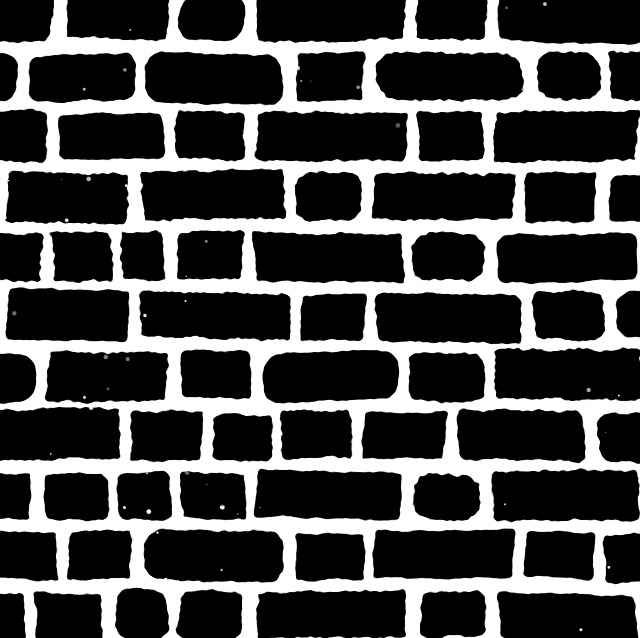
A WebGL 1 fragment shader for this pattern:

```glsl
precision highp float;

uniform vec2 u_resolution;

// Layout, in canvas widths, with y measured down from the top
const float FIRST_ROW = 0.0267;      // centre of row 0
const float ROW_PITCH = 0.0935;
const float HALF_HEIGHT = 0.0375;
const float PAIR_LENGTH = 0.366;     // one long brick plus one short one
const float LONG_LENGTH = 0.242;
const float BOND_START = 0.030;
const float JOINT_JITTER = 0.016;
const float SPLIT_AT = 0.55;
const float UNEVEN_ROW = 7.0;

// Brick shape and wear
const float GAP_MIN = 0.0070;        // half width of an upright joint
const float GAP_MAX = 0.0125;
const float RADIUS_MIN = 0.004;
const float RADIUS_MAX = 0.030;
const float TILT = 0.030;
const float LEAN = 0.090;
const float WAVE_SIZE = 0.0050;
const float WAVE_FREQ = 26.0;
const float ROUGH_SIZE = 0.0030;
const float ROUGH_FREQ = 92.0;
const float EDGE_SOFT = 0.0011;
const float SPECK_CELL = 0.030;
const float SPECK_CHANCE = 0.014;
const float WORN_SPECK_CHANCE = 0.22;
const float WORN_BRICKS = 0.16;

const vec3 BRICK_COLOR = vec3(0.0);
const vec3 MORTAR_COLOR = vec3(1.0);

float hash(vec2 p) {
  vec3 q = fract(p.xyx * 0.1031);
  q += dot(q, q.yzx + 33.33);
  return fract((q.x + q.y) * q.z);
}

float signedHash(vec2 p) {
  return 2.0 * hash(p) - 1.0;
}

float gradientAt(vec2 cell, vec2 offset) {
  float angle = 6.2832 * hash(cell + 17.0);
  return dot(vec2(cos(angle), sin(angle)), offset);
}

float gradientNoise(vec2 p) {
  vec2 i = floor(p), f = fract(p);
  vec2 u = f * f * f * (f * (f * 6.0 - 15.0) + 10.0);
  vec2 e = vec2(1.0, 0.0);
  float top = mix(gradientAt(i, f), gradientAt(i + e, f - e), u.x);
  float bottom = mix(gradientAt(i + e.yx, f - e.yx), gradientAt(i + 1.0, f - 1.0), u.x);
  return mix(top, bottom, u.y);
}

// Running bond of long and short bricks, with an irregular left end
float bondJoint(float row, float n) {
  float odd = mod(row, 2.0);
  bool uneven = row == UNEVEN_ROW;
  if (n == -odd) {
    if (uneven) return -0.05;
    return odd > 0.5 ? 0.004 * (row - 4.0) * (row - 4.0) : 0.0925 - 0.0045 * row;
  }
  float x = BOND_START + PAIR_LENGTH * (floor(n * 0.5) + 0.5 * odd)
          + LONG_LENGTH * mod(n, 2.0);
  if (uneven) x -= n == 3.0 ? 0.12 : 0.018;
  return x + JOINT_JITTER * (hash(vec2(n + 5.0, row * 3.0 + 2.0)) - 0.5);
}

// Some rows have brick 0 cut in two
float joint(float row, float n) {
  bool isSplit = row == 4.0 || (row > 6.5 && row != 9.0);
  if (!isSplit || n < 0.5) return bondJoint(row, n);
  if (n < 1.5) return mix(bondJoint(row, 0.0), bondJoint(row, 1.0), SPLIT_AT);
  return bondJoint(row, n - 1.0);
}

float roundedBox(vec2 p, vec2 halfSize, float radius) {
  vec2 q = abs(p) - halfSize + radius;
  return length(max(q, 0.0)) + min(max(q.x, q.y), 0.0) - radius;
}

float brick(vec2 p, float row, float n, vec2 id) {
  float left = joint(row, n) + mix(GAP_MIN, GAP_MAX, hash(id + 1.3));
  float right = joint(row, n + 1.0) - mix(GAP_MIN, GAP_MAX, hash(id + 2.7));
  vec2 center = vec2(0.5 * (left + right), FIRST_ROW + row * ROW_PITCH);
  center.y += 0.003 * signedHash(id + 4.1);
  vec2 q = p - center;
  vec2 halfSize = vec2(0.5 * (right - left), HALF_HEIGHT + 0.002 * signedHash(id + 5.9));
  q.y += TILT * signedHash(id + 7.3) * q.x;
  q.x += LEAN * signedHash(id + 8.6) * q.y;
  float radius = mix(RADIUS_MIN, RADIUS_MAX, pow(hash(id + 9.2), 3.0));
  return roundedBox(q, halfSize, radius);
}

float speck(vec2 p, float chance, float soft) {
  vec2 cell = floor(p / SPECK_CELL);
  vec2 center = 0.2 + 0.6 * vec2(hash(cell + 31.0), hash(cell + 47.0));
  float radius = mix(0.001, 0.0038, hash(cell + 59.0));
  float dist = length(p - (cell + center) * SPECK_CELL) - radius;
  float strength = mix(0.25, 1.3, hash(cell + 83.0));
  return step(hash(cell + 71.0), chance) * min(strength, 1.0) * smoothstep(soft, -soft, dist);
}

void main() {
  vec2 p = vec2(gl_FragCoord.x, u_resolution.y - gl_FragCoord.y) / u_resolution.x;
  float soft = max(EDGE_SOFT, 0.5 / u_resolution.x);
  float row = floor((p.y - FIRST_ROW) / ROW_PITCH + 0.5);

  // Nearest brick in this row
  float dist = 1.0;
  vec2 nearest = vec2(0.0);
  for (int i = -2; i < 7; i++) {
    vec2 id = vec2(float(i) * 7.0 + 40.0, row * 11.0 + 20.0);
    float d = brick(p, row, float(i), id);
    if (d < dist) {
      dist = d;
      nearest = id;
    }
  }

  // Wavy, crumbled edges
  float crumble = mix(0.5, 1.4, hash(nearest + 12.4));
  dist += WAVE_SIZE * gradientNoise(p * WAVE_FREQ);
  dist += ROUGH_SIZE * crumble * gradientNoise(p * ROUGH_FREQ + 9.0);
  float mortar = smoothstep(-soft, soft, dist);

  // Chips, mostly near the edges of worn bricks
  float worn = step(hash(nearest + 15.8), WORN_BRICKS);
  float chip = speck(p, mix(SPECK_CHANCE, WORN_SPECK_CHANCE, worn), soft);
  chip *= smoothstep(-0.026, -0.018, dist);

  gl_FragColor = vec4(mix(BRICK_COLOR, MORTAR_COLOR, max(mortar, chip)), 1.0);
}
```
